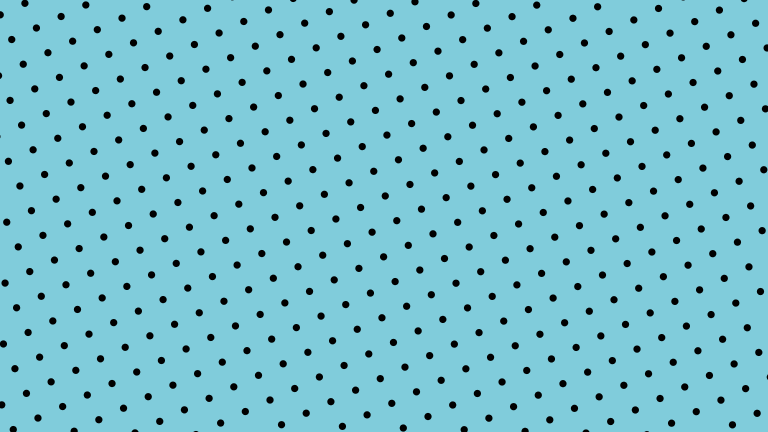
This pattern is drawn by a Shadertoy shader. Its source:

```glsl
mat2 rotation(float angle) {
    float c = cos(angle), s = sin(angle);
    return mat2(c, s, -s, c);
}

// Signed distance to the nearest dot of a square grid
float dotGrid(vec2 p, float spacing, float radius) {
    vec2 cell = (fract(p / spacing + 0.5) - 0.5) * spacing;
    return length(cell) - radius;
}

void mainImage(out vec4 fragColor, in vec2 fragCoord) {
    // Centred coordinates, canvas height = 1
    vec2 p = (fragCoord - 0.5 * iResolution.xy) / iResolution.y;

    // Tilted grid, anchored on a dot just right of the centre
    vec2 gridPos = rotation(radians(-25.0)) * (p - vec2(0.0296, -0.0108));
    float dist = dotGrid(gridPos, 0.06306, 0.00833);

    // One-pixel edge smoothing
    float ink = clamp(0.5 - dist * iResolution.y, 0.0, 1.0);

    vec3 background = vec3(0.50, 0.80, 0.86);
    vec3 dotColor = vec3(0.0);
    fragColor = vec4(mix(background, dotColor, ink), 1.0);
}
```
